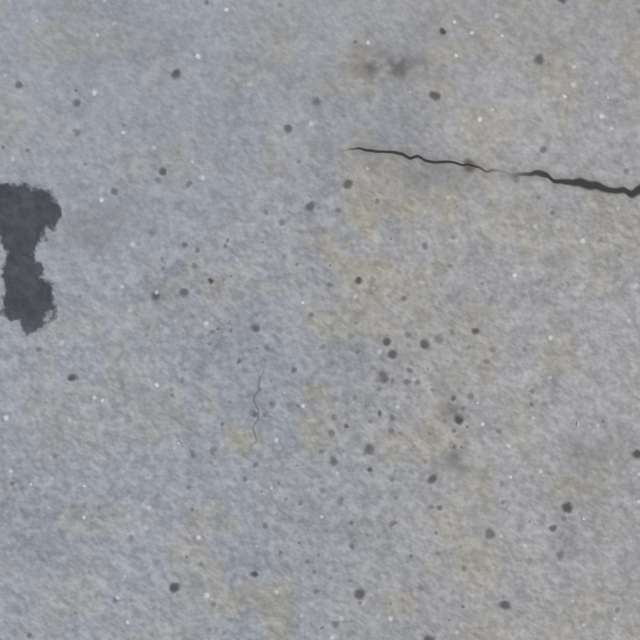
Write a Shadertoy shader that draws this texture.

```glsl
// Weathered concrete: fine slanted grain over a blue-to-neutral grey slab,
// with an oily stain, faint smudges, a jagged crack, dark pits and pale specks.
// Value noise makes the grain and edges; jittered cells scatter the marks.

const vec3 BLUE_GREY = vec3(0.588, 0.606, 0.642);
const vec3 WARM_GREY = vec3(0.612, 0.614, 0.622);
const vec3 STAIN_COLOR = vec3(0.29, 0.30, 0.325);
const vec3 SMUDGE_COLOR = vec3(0.40, 0.395, 0.39);
const vec3 CRACK_COLOR = vec3(0.23, 0.225, 0.23);
const vec3 PIT_COLOR = vec3(0.29, 0.285, 0.29);
const vec3 SPECK_COLOR = vec3(0.84, 0.85, 0.87);
const vec3 BROWN_TINT = vec3(0.015, 0.0, -0.035);
const float GRAIN_SCALE = 150.0;
const float GRAIN_CONTRAST = 0.125;
const float GRAIN_ANGLE = -0.6;

float hash(vec2 p) {
    vec3 q = fract(vec3(p.xyx) * 0.1031);
    q += dot(q, q.yzx + 33.33);
    return fract((q.x + q.y) * q.z);
}

float noise(vec2 p) {
    vec2 i = floor(p), f = fract(p);
    f = f * f * (3.0 - 2.0 * f);
    return mix(mix(hash(i), hash(i + vec2(1, 0)), f.x),
               mix(hash(i + vec2(0, 1)), hash(i + vec2(1, 1)), f.x), f.y);
}

float fbm(vec2 p) {
    float sum = 0.0, amp = 0.5;
    for (int i = 0; i < 4; i++) {
        sum += amp * noise(p);
        p = p * 2.03 + 17.3;
        amp *= 0.5;
    }
    return sum / 0.9375;
}

// Soft elliptical patch, 1 at its centre
float patchAt(vec2 p, vec2 center, vec2 radius) {
    vec2 d = (p - center) / radius;
    return exp(-dot(d, d));
}

// Coverage of randomly sized dots, one possible dot per cell
float scatter(vec2 p, float cells, float density, float radius, float seed) {
    float cover = 0.0;
    vec2 base = floor(p * cells);
    for (int y = -1; y <= 1; y++)
    for (int x = -1; x <= 1; x++) {
        vec2 id = base + vec2(x, y);
        vec2 key = id + seed;
        vec2 center = (id + vec2(hash(key + 3.7), hash(key + 9.1))) / cells;
        float size = radius * mix(0.5, 1.2, hash(key + 21.3));
        float dot1 = 1.0 - smoothstep(0.35 * size, 1.3 * size, length(p - center));
        float strength = mix(0.4, 1.0, hash(key + 5.9));
        cover = max(cover, dot1 * strength * step(hash(key + 40.7), density));
    }
    return cover;
}

// Two joined blobs at the left edge; negative inside
float stainDistance(vec2 p) {
    float upper = length((p - vec2(0.035, 0.66)) / vec2(1.05, 1.0)) - 0.052;
    float lower = length(p - vec2(0.045, 0.527)) - 0.037;
    float neck = length(vec2(p.x - 0.03, max(abs(p.y - 0.595) - 0.04, 0.0))) - 0.027;
    return min(min(upper, lower), neck);
}

// x: dark core of the crack, y: dusty halo around it
vec2 crack(vec2 p) {
    float along = (p.x - 0.54) / 0.46;
    float line = mix(0.768, 0.695, along) + 0.016 * (noise(vec2(p.x * 24.0, 2.0)) - 0.5)
               + 0.008 * (noise(vec2(p.x * 75.0, 7.0)) - 0.5);
    float width = mix(0.0016, 0.0068, smoothstep(0.4, 0.9, along));
    width *= 0.55 + 0.9 * noise(vec2(p.x * 45.0, 11.0));
    float fade = smoothstep(-0.02, 0.06, along) * (1.0 - 0.85 * exp(-pow((along - 0.54) / 0.07, 2.0)));
    float d = abs(p.y - line);
    float core = 1.0 - smoothstep(width * 0.4, width + 0.0018, d);
    return vec2(core, exp(-pow(d / 0.011, 2.0))) * fade;
}

void mainImage(out vec4 fragColor, in vec2 fragCoord) {
    vec2 uv = fragCoord / iResolution.y;
    vec2 warp = vec2(fbm(uv * 45.0), fbm(uv * 45.0 + 71.0)) - 0.5;
    float cloud = fbm(uv * 5.0 + 4.0);

    // Slab tone and broad mottling
    float warmth = smoothstep(0.2, 0.75, uv.x + 0.5 * (cloud - 0.5));
    vec3 color = mix(BLUE_GREY, WARM_GREY, warmth);
    color += 0.055 * (cloud - 0.5) + 0.05 * (fbm(uv * 24.0) - 0.5);
    float seam = patchAt(uv, vec2(0.42, 0.24), vec2(0.07, 0.2)) + patchAt(uv, vec2(0.6, 0.63), vec2(0.12, 0.05));
    color += BROWN_TINT * (seam + 0.5) * smoothstep(0.45, 0.75, fbm(uv * 16.0 + 31.0)) * 1.6;

    // Slanted grain, rougher toward the lower right
    float c = cos(GRAIN_ANGLE), s = sin(GRAIN_ANGLE);
    vec2 slanted = mat2(c, -s, s, c) * uv * vec2(1.0) * GRAIN_SCALE;
    slanted.x *= 0.7;
    float grain = 0.6 * noise(slanted) + 0.5 * noise(slanted * 1.9 + 13.0) + 0.25 * noise(slanted * 0.5 + 5.0) - 0.675;
    float rough = mix(0.85, 1.2, smoothstep(0.9, 0.3, uv.y - 0.3 * uv.x));
    color += GRAIN_CONTRAST * rough * grain;

    // Faint smudges
    float smudge = 0.95 * patchAt(uv, vec2(0.6, 0.902), vec2(0.042, 0.023)) + 0.6 * patchAt(uv, vec2(0.655, 0.888), vec2(0.04, 0.018));
    smudge += 0.4 * patchAt(uv, vec2(0.155, 0.64), vec2(0.06, 0.033)) + 0.35 * patchAt(uv, vec2(0.68, 0.72), vec2(0.06, 0.025));
    smudge += 0.6 * patchAt(uv, vec2(0.706, 0.363), vec2(0.016)) + 0.6 * patchAt(uv, vec2(0.713, 0.277), vec2(0.02));
    smudge += 0.3 * patchAt(uv, vec2(0.93, 0.29), vec2(0.05, 0.03));
    color = mix(color, SMUDGE_COLOR, clamp(smudge * (0.75 + 2.0 * warp.x), 0.0, 0.85));

    // Pits gather below the middle and left of centre; specks lie everywhere
    float pitZone = 0.04 + 0.3 * patchAt(uv, vec2(0.53, 0.33), vec2(0.24, 0.26)) + 0.45 * patchAt(uv, vec2(0.29, 0.55), vec2(0.07, 0.05));
    float pits = scatter(uv + 0.012 * warp, 24.0, pitZone, 0.0085, 12.0);
    pits = max(pits, 0.5 * scatter(uv + 0.008 * warp, 60.0, pitZone * 0.6, 0.005, 57.0));
    color = mix(color, PIT_COLOR, 0.85 * pits);
    float specks = scatter(uv + 0.005 * warp, 38.0, 0.07, 0.0042, 83.0);
    color = mix(color, SPECK_COLOR, 0.8 * specks);

    // Crack, hairline and oily stain
    vec2 split = crack(uv);
    color = mix(color, SMUDGE_COLOR, 0.3 * split.y);
    color = mix(color, CRACK_COLOR, 0.9 * split.x);
    float hairline = abs(uv.x - 0.4 - 0.12 * (uv.y - 0.35) - 0.03 * warp.x);
    hairline = (1.0 - smoothstep(0.0005, 0.003, hairline)) * smoothstep(0.09, 0.03, abs(uv.y - 0.36));
    color = mix(color, SMUDGE_COLOR, 0.5 * hairline);
    float stain = 1.0 - smoothstep(-0.006, 0.006, stainDistance(uv + 0.045 * warp));
    color = mix(color, STAIN_COLOR + 0.45 * GRAIN_CONTRAST * grain + 0.08 * warp.y, 0.93 * stain);

    fragColor = vec4(clamp(color, 0.0, 1.0), 1.0);
}
```
